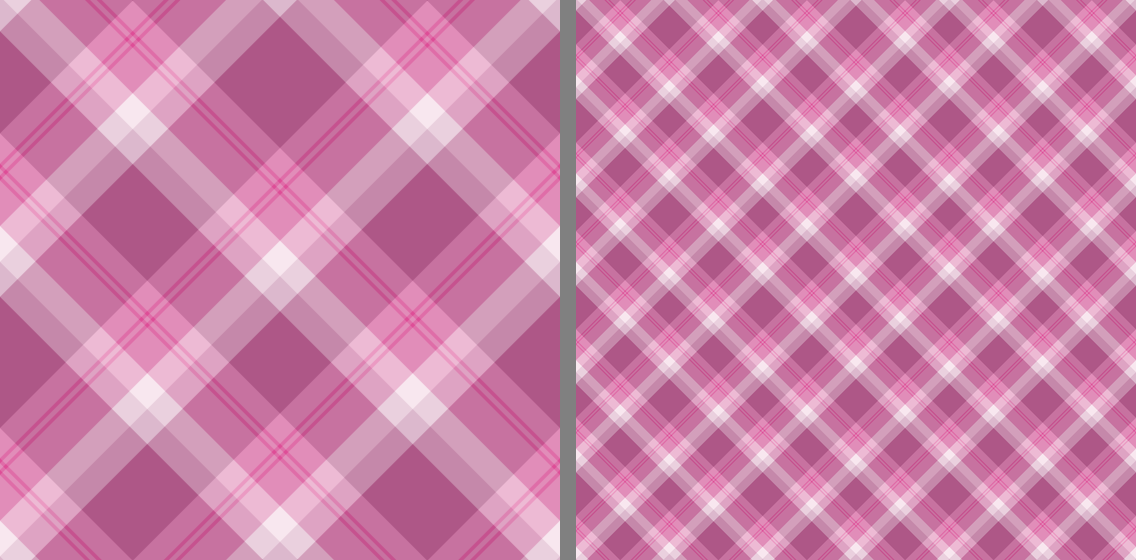
Left, the tile; right, the same tile 3 across and 3 down.
A WebGL 2 fragment shader for this pattern:

```glsl
#version 300 es
precision highp float;
// Diagonal pink plaid: two crossing sets of flat bands and fine double lines, tiling seamlessly.

#define FIRST_START 0.2383   // start of the first stripe group along a diagonal
#define GROUP_STEP  0.5260   // distance to the second, slightly closer group
#define PINK_END    0.1654   // band ends, measured from the group start
#define PALE_END    0.2292
#define MAUVE_END   0.2917
#define LINE_CENTER 0.0690   // middle of the fine line pair
#define LINE_OFFSET 0.0104   // each line's distance from that middle
#define LINE_WIDTH  0.0091
#define LEAD_IN     0.1000   // ground kept ahead of each group

uniform vec2 u_resolution;
out vec4 fragColor;

const vec3 GROUND = vec3(0.682, 0.341, 0.529);
const vec3 PINK   = vec3(0.882, 0.553, 0.725);
const vec3 PALE   = vec3(0.973, 0.906, 0.937);
const vec3 MAUVE  = vec3(0.863, 0.722, 0.804);
const vec3 LINE   = vec3(0.870, 0.302, 0.592);

// Antialiased step from 0 to 1 at the given position.
float edge(float position, float d, float blur) {
    return smoothstep(position - blur, position + blur, d);
}

// Thread colour at position s, periodic over one canvas unit.
vec3 threadColor(float s, float blur) {
    // Signed distance from the start of the current group
    float d = fract(s - FIRST_START + LEAD_IN) - LEAD_IN;
    if (d > GROUP_STEP - LEAD_IN) d -= GROUP_STEP;

    // Wide bands, in order
    vec3 color = mix(GROUND, PINK, edge(0.0, d, blur));
    color = mix(color, PALE, edge(PINK_END, d, blur));
    color = mix(color, MAUVE, edge(PALE_END, d, blur));
    color = mix(color, GROUND, edge(MAUVE_END, d, blur));

    // Fine line pair, mirrored about its middle
    float lineDistance = abs(abs(d - LINE_CENTER) - LINE_OFFSET);
    return mix(color, LINE, 1.0 - edge(0.5 * LINE_WIDTH, lineDistance, blur));
}

void main() {
    vec2 uv = gl_FragCoord.xy / u_resolution;
    float blur = 1.0 / min(u_resolution.x, u_resolution.y);

    // Falling and rising diagonals share the same stripes
    vec3 warp = threadColor(uv.x - uv.y, blur);
    vec3 weft = threadColor(-uv.x - uv.y, blur);

    // Equal blend of both thread directions
    fragColor = vec4(0.5 * (warp + weft), 1.0);
}
```
